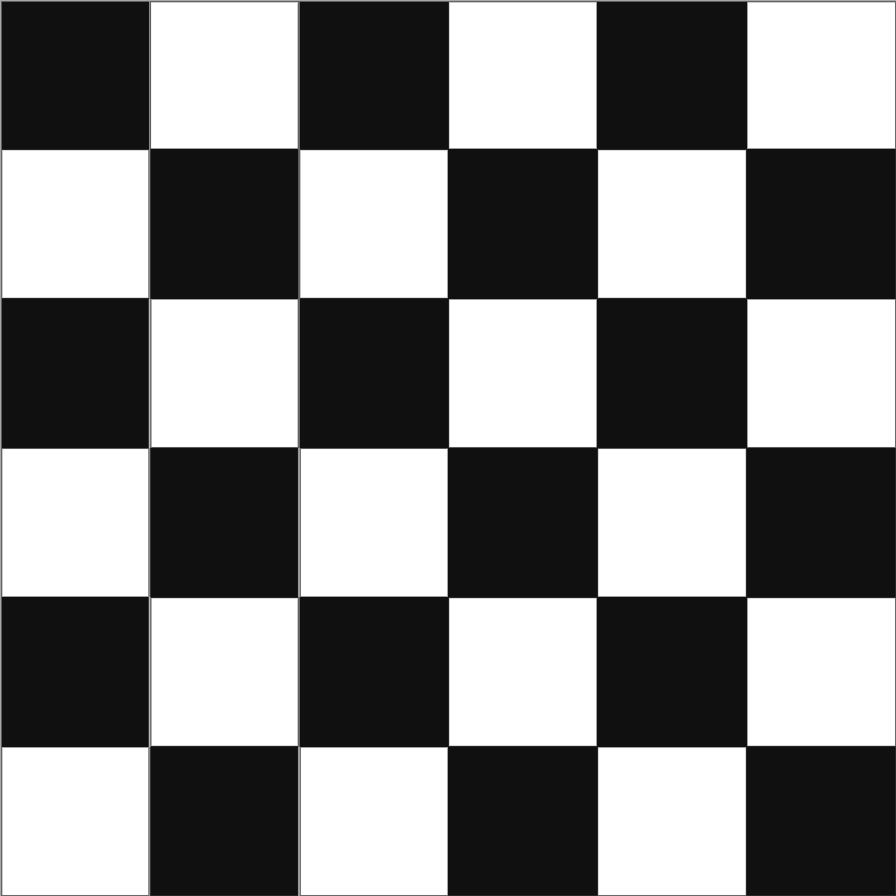
Give the GLSL for this pattern, as a three.js fragment shader.

```glsl
varying vec2 vUv;

#define CELLS 6.0
#define HAIRLINE 0.0008
#define SOFTNESS 0.001
#define FRAME_GAP 0.0016
#define WIDE_GAP 0.0020
#define NARROW_GAP 0.0010
#define JOINT_SHIFT 0.0004
#define INK vec3(0.063)
#define PAPER vec3(1.0)
#define GAP_COLOR vec3(0.74)

// Soft coverage of a band around zero
float band(float d, float halfWidth) {
  return smoothstep(-SOFTNESS, SOFTNESS, halfWidth - abs(d));
}

// Ink cells are those with an odd sum of column and row
float isInk(vec2 cell) {
  return mod(cell.x + cell.y, 2.0);
}

// Upright joints: the outer one is open, the next two open unevenly by row
float columnGap(float joint, vec2 cell) {
  if (joint < 0.5) return FRAME_GAP;
  if (joint > 2.5) return 0.0;
  float inkOnLeft = isInk(vec2(joint - 1.0, cell.y));
  return mix(NARROW_GAP, WIDE_GAP, inkOnLeft * step(cell.y, 3.5));
}

void main() {
  // Nearest joint on each axis, and the signed distance to its centre
  vec2 joint = floor(vUv * CELLS + 0.5);
  vec2 wrapped = mod(joint, CELLS);
  vec2 outer = 1.0 - step(0.5, wrapped);
  vec2 shift = vec2(step(wrapped.x, 3.5) * JOINT_SHIFT, 0.0);
  shift += outer * vec2(JOINT_SHIFT, -2.0 * JOINT_SHIFT);
  vec2 d = vUv - joint / CELLS - shift;
  vec2 cell = mod(joint + step(0.0, d) - 1.0, CELLS);

  // Checker squares
  vec3 color = mix(PAPER, INK, isInk(cell));

  // Dark hairlines along both sides of every joint
  vec2 gap = vec2(columnGap(wrapped.x, cell), outer.y * FRAME_GAP);
  vec2 rim = 0.5 * gap + HAIRLINE;
  color = mix(color, INK, max(band(d.x, rim.x), band(d.y, rim.y)));

  // Pale slivers inside the open joints
  vec2 sliver = vec2(band(d.x, 0.5 * gap.x), band(d.y, 0.5 * gap.y));
  sliver *= step(0.0001, gap);
  color = mix(color, GAP_COLOR, max(sliver.x, sliver.y));

  gl_FragColor = vec4(color, 1.0);
}
```
